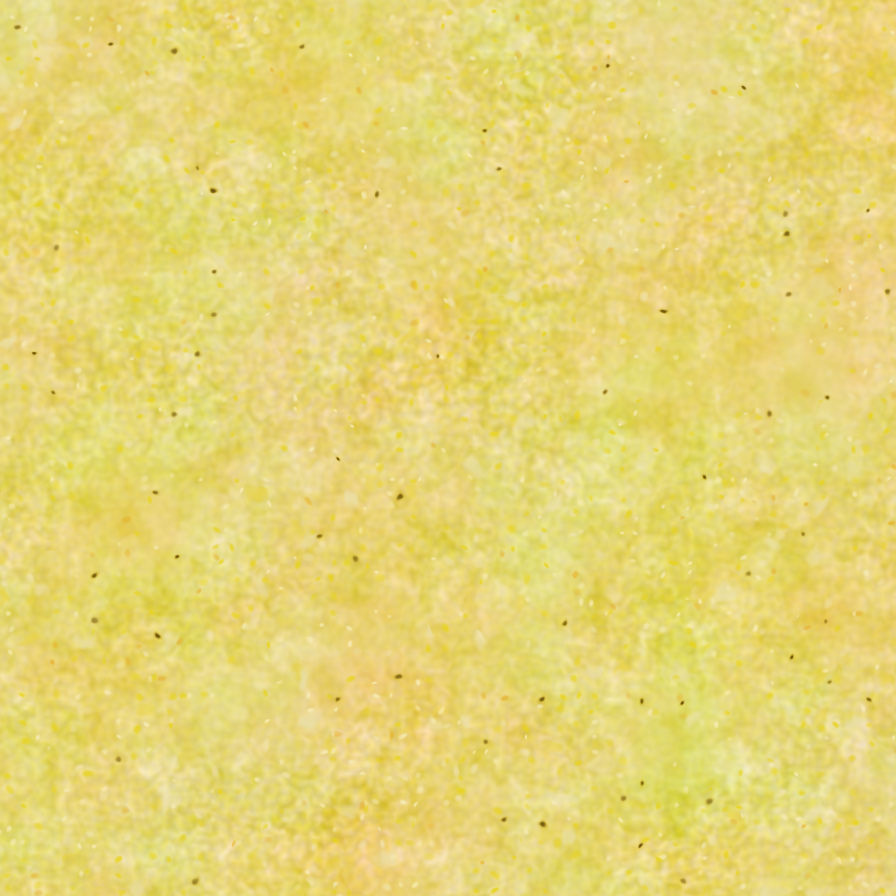
This texture is drawn by a three.js fragment shader. Its source:

```glsl
// Pale yellow, finely mottled stone-like surface. Octaves of gradient noise
// shift saturation, hue and light; sparse warped ellipses scattered on jittered
// grids add pale flakes, vivid yellow and orange grains and dark specks.

varying vec2 vUv;

vec3 hash3(vec2 p) {
  vec3 q = fract(p.xyx * vec3(0.1031, 0.1030, 0.0973));
  q += dot(q, q.yxz + 33.33);
  return fract((q.xxy + q.yzz) * q.zyx);
}

float cornerSlope(vec2 cell, vec2 offset) {
  float angle = 6.2832 * hash3(cell).x;
  return dot(vec2(cos(angle), sin(angle)), offset);
}

float gradientNoise(vec2 p) {
  vec2 i = floor(p);
  vec2 f = fract(p);
  vec2 u = f * f * f * (f * (f * 6.0 - 15.0) + 10.0);
  vec2 e = vec2(0.0, 1.0);
  return mix(
    mix(cornerSlope(i, f), cornerSlope(i + e.yx, f - e.yx), u.x),
    mix(cornerSlope(i + e.xy, f - e.xy), cornerSlope(i + 1.0, f - 1.0), u.x),
    u.y);
}

// Soft, randomly turned ellipses, at most one per cell, with varied strength
float scatter(vec2 uv, float cells, float density, float radius, float seed) {
  vec2 p = uv * cells + seed * 1.37;
  vec2 cell = floor(p);
  vec3 place = hash3(cell + seed * 17.0);
  vec3 form = hash3(cell + seed * 31.0 + 71.0);
  vec2 d = fract(p) - (0.3 + 0.4 * place.xy);
  float angle = 6.2832 * form.x;
  d = mat2(cos(angle), sin(angle), -sin(angle), cos(angle)) * d;
  d.x *= mix(1.0, 1.6, form.y);
  float size = radius * mix(0.6, 1.0, form.z);
  float body = 1.0 - smoothstep(0.3, 1.15, length(d) / size);
  return body * step(place.z, density) * mix(0.45, 1.0, form.y);
}

void main() {
  // Ragged coordinates: a wide wobble for patches, a small one for grains
  vec2 wobble = vec2(gradientNoise(vUv * 38.0 + 11.0), gradientNoise(vUv * 38.0 + 57.0));
  vec2 warp = vec2(gradientNoise(vUv * 100.0 + 13.0), gradientNoise(vUv * 100.0 + 61.0));
  vec2 patchy = vUv + 0.012 * wobble + 0.005 * warp;
  vec2 ragged = vUv + 0.003 * wobble + 0.002 * warp;

  // Mottling from fine grain up to broad clouds; busy areas have stronger grain
  float busy = 1.0 + 1.1 * gradientNoise(vUv * 6.0 + 37.0);
  float fine = busy * gradientNoise(ragged * 122.0 + 3.0);
  float medium = busy * gradientNoise(ragged * 62.0 + 29.0);
  float blotch = gradientNoise(patchy * 31.0 + 47.0);
  float coarse = gradientNoise(patchy * 14.0 + 83.0);
  float cloud = gradientNoise(vUv * 4.5 + 41.0);
  float paleness = 0.12 * fine + 0.12 * medium + 0.13 * blotch + 0.11 * coarse + 0.10 * cloud;
  float warmth = 0.75 * gradientNoise(vUv * 3.5 + 19.0)
               + 0.65 * gradientNoise(patchy * 11.0 + 67.0)
               + 0.35 * gradientNoise(patchy * 30.0 + 97.0)
               + 0.2 * gradientNoise(ragged * 75.0 + 7.0);
  float light = 0.055 * busy * gradientNoise(ragged * 112.0 + 91.0)
              + 0.03 * medium + 0.03 * blotch + 0.03 * coarse;

  vec3 color = vec3(0.903, 0.838, 0.462);
  color += paleness * vec3(0.04, 0.06, 1.0);
  color += warmth * vec3(0.035, -0.055, -0.03);
  color += light;

  // Flakes and grains, gathered in loose clusters
  float cluster = 1.0 + 1.6 * gradientNoise(vUv * 4.0 + 53.0);
  float flakes = scatter(patchy, 21.0, 0.20 * cluster, 0.36, 1.0);
  float chips = scatter(ragged, 38.0, 0.12 * cluster, 0.30, 6.0);
  float crumbs = scatter(ragged, 66.0, 0.11 * cluster, 0.34, 2.0);
  float yellows = scatter(ragged, 55.0, 0.18 * busy, 0.36, 3.0);
  float stains = scatter(patchy, 24.0, 0.13 * busy, 0.34, 7.0);
  float oranges = scatter(ragged, 50.0, 0.03 * cluster, 0.30, 4.0);
  color = mix(color, vec3(0.91, 0.82, 0.22), 0.6 * stains);
  color = mix(color, vec3(0.92, 0.88, 0.67), 0.75 * flakes);
  color = mix(color, vec3(0.94, 0.89, 0.68), 0.75 * chips);
  color = mix(color, vec3(0.97, 0.93, 0.73), 0.8 * crumbs);
  color = mix(color, vec3(0.91, 0.83, 0.12), 0.85 * yellows);
  color = mix(color, vec3(0.90, 0.70, 0.18), 0.8 * oranges);

  // Dark specks, each in a faint ochre halo
  float halo = scatter(ragged, 44.0, 0.026, 0.30, 5.0);
  float speck = scatter(ragged, 44.0, 0.026, 0.19, 5.0);
  color = mix(color, vec3(0.80, 0.66, 0.08), 0.7 * halo);
  color = mix(color, vec3(0.38, 0.29, 0.04), 0.9 * speck);

  gl_FragColor = vec4(clamp(color, 0.0, 1.0), 1.0);
}
```
